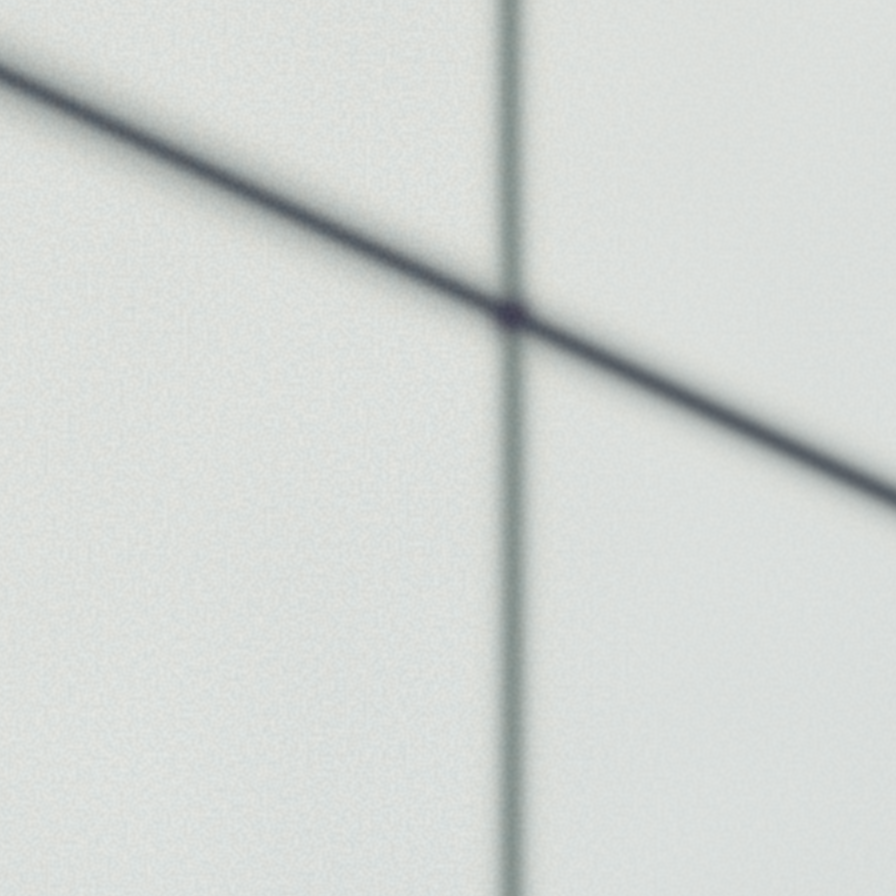
Write a Shadertoy shader that draws this texture.

```glsl
// Two soft dark seams crossing on a pale, finely grained panel.

#define PANEL vec3(0.866, 0.878, 0.864)
#define UPRIGHT_TINT vec3(0.470, 0.520, 0.505)
#define SLANT_TINT vec3(0.285, 0.310, 0.345)
#define KNOT_TINT vec3(0.250, 0.240, 0.320)
#define KNOT_POS vec2(0.571, 0.648)
#define UPRIGHT_WIDTH 0.0140
#define SLANT_WIDTH 0.0115
#define HALO_LEFT 0.0370
#define HALO_RIGHT 0.0260
#define GRAIN_SCALE 225.0
#define GRAIN_AMOUNT 0.036

vec2 hashGradient(vec2 cell) {
    vec3 p = fract(cell.xyx * vec3(0.1031, 0.1030, 0.0973));
    p += dot(p, p.yzx + 33.33);
    float angle = 6.2832 * fract((p.x + p.y) * p.z);
    return vec2(cos(angle), sin(angle));
}

float gradientNoise(vec2 p) {
    vec2 cell = floor(p), f = fract(p);
    vec2 u = f * f * f * (f * (f * 6.0 - 15.0) + 10.0);
    float a = dot(hashGradient(cell), f);
    float b = dot(hashGradient(cell + vec2(1, 0)), f - vec2(1, 0));
    float c = dot(hashGradient(cell + vec2(0, 1)), f - vec2(0, 1));
    float d = dot(hashGradient(cell + vec2(1, 1)), f - vec2(1, 1));
    return mix(mix(a, b, u.x), mix(c, d, u.x), u.y);
}

float bell(float d, float width) {
    return exp(-d * d / (width * width));
}

// Signed distance to the nearly straight upright seam
float uprightDistance(vec2 p) {
    float drift = 0.0035 * (1.0 - smoothstep(0.55, 0.85, p.y));
    return p.x - 0.569 - drift + 0.0015 * (1.0 - smoothstep(0.0, 0.4, p.y));
}

// Signed distance to the slanting seam, positive above it
float slantDistance(vec2 p) {
    return (p.y - 0.918 + 0.474 * p.x) * 0.904;
}

void mainImage(out vec4 fragColor, in vec2 fragCoord) {
    vec2 uv = fragCoord / iResolution.xy;
    float across = uprightDistance(uv);
    float above = slantDistance(uv);

    // Panel with a faint cool drift to the lower right
    vec3 color = PANEL;
    color += vec3(-0.010, -0.005, 0.001) * smoothstep(0.4, 1.8, uv.x + 1.0 - uv.y);
    color += 0.008 * gradientNoise(uv * 5.0 + 3.7);

    // Warm fringes beside the seams
    float fringe = bell(abs(across) - 0.036, 0.015) + bell(abs(above) - 0.045, 0.016);
    color += vec3(0.006, 0.001, -0.006) * fringe;

    // Upright seam: soft core in a wider blur
    color = mix(color, vec3(0.60, 0.64, 0.62), 0.42 * bell(across, 0.025));
    color = mix(color, UPRIGHT_TINT, 0.78 * bell(across, UPRIGHT_WIDTH));

    // Slanting seam: tight core in a halo that narrows to the right
    float haloWidth = mix(HALO_LEFT, HALO_RIGHT, smoothstep(0.0, 0.9, uv.x));
    float halo = 0.55 * bell(above, haloWidth);
    float core = 0.82 * bell(above, SLANT_WIDTH);
    color = mix(color, vec3(0.44, 0.48, 0.47), halo);
    color = mix(color, SLANT_TINT, core);

    // Dark knot at the crossing
    float knot = 0.85 * bell(length(uv - KNOT_POS), 0.019);
    color = mix(color, KNOT_TINT, knot);

    // Fine grain with a trace of colour, calmer on the right
    vec2 g = uv * GRAIN_SCALE;
    float luma = gradientNoise(g) + 0.5 * gradientNoise(g * 0.47 + 19.0);
    float chroma = gradientNoise(g * 0.31 + 71.0);
    float strength = GRAIN_AMOUNT * mix(1.0, 0.5, smoothstep(0.45, 0.8, uv.x));
    color += strength * (luma + vec3(0.5, 0.0, -0.3) * chroma);

    fragColor = vec4(clamp(color, 0.0, 1.0), 1.0);
}
```
